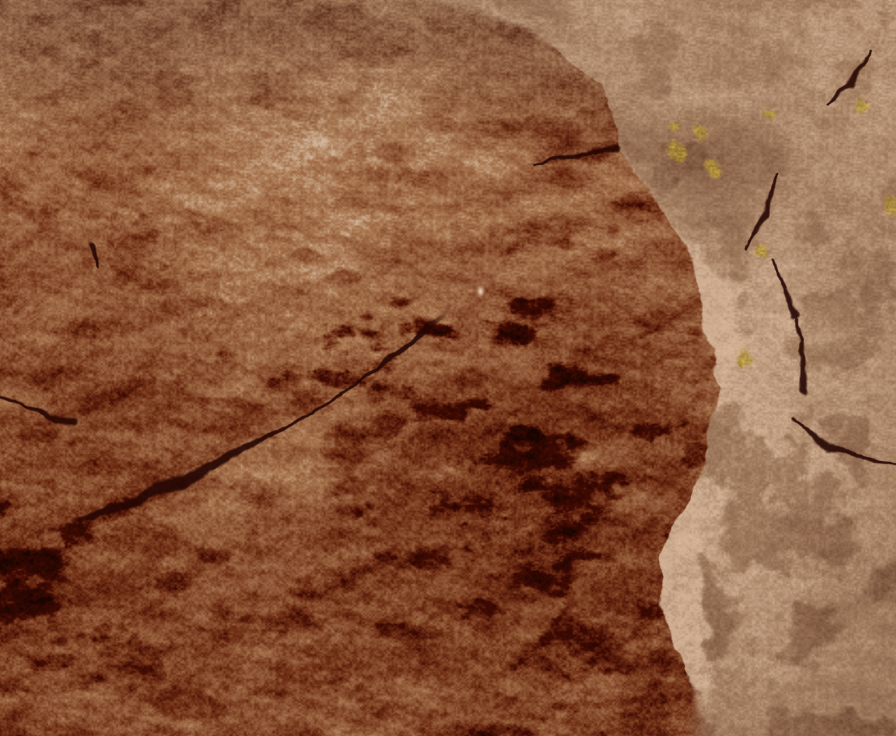
This texture is drawn by a Shadertoy shader. Its source:

```glsl
// Weathered rust-brown rock face broken along a ragged edge against pale lichened stone.
#define PIT vec3(0.25, 0.04, 0.01)
#define RUST vec3(0.43, 0.18, 0.08)
#define OCHRE vec3(0.56, 0.34, 0.21)
#define SAND vec3(0.67, 0.48, 0.33)
#define PALE vec3(0.79, 0.67, 0.56)
#define CRACK vec3(0.14, 0.02, 0.01)
#define LICHEN vec3(0.70, 0.58, 0.20)
#define RELIEF 4.5
#define GRAIN 1.0
#define RAGGED 0.022

// Outline of the break, top to bottom
const vec2 EDGE[16] = vec2[16](
  vec2(0.59, 1.0), vec2(0.72, 0.96), vec2(0.815, 0.886), vec2(0.834, 0.842),
  vec2(0.84, 0.794), vec2(0.886, 0.731), vec2(0.934, 0.668), vec2(0.95, 0.6),
  vec2(0.957, 0.549), vec2(0.976, 0.525), vec2(0.973, 0.446), vec2(0.957, 0.367),
  vec2(0.894, 0.241), vec2(0.902, 0.177), vec2(0.915, 0.114), vec2(0.949, 0.066));

// Short cracks, from thick end to thin end
const vec4 CRACKS[11] = vec4[11](
  vec4(1.155, 0.885, 1.179, 0.934), vec4(1.155, 0.885, 1.125, 0.858),
  vec4(1.038, 0.705, 1.057, 0.763), vec4(1.038, 0.705, 1.013, 0.66),
  vec4(1.084, 0.573, 1.052, 0.644), vec4(1.092, 0.47, 1.084, 0.573),
  vec4(1.131, 0.391, 1.215, 0.367), vec4(1.131, 0.391, 1.075, 0.43),
  vec4(0.835, 0.802, 0.728, 0.778), vec4(0.125, 0.664, 0.135, 0.636),
  vec4(0.1, 0.425, 0.0, 0.462));

// Lichen spots: centre and radius
const vec3 SPOTS[9] = vec3[9](
  vec3(0.915, 0.79, 0.013), vec3(0.953, 0.817, 0.011), vec3(0.918, 0.826, 0.009),
  vec3(0.973, 0.772, 0.010), vec3(1.044, 0.847, 0.010), vec3(1.04, 0.655, 0.014),
  vec3(1.015, 0.508, 0.012), vec3(1.171, 0.862, 0.010), vec3(1.208, 0.723, 0.011));

float hash(vec2 p) { return fract(sin(dot(p, vec2(127.1, 311.7))) * 43758.5453); }

float noise(vec2 p) {
  vec2 i = floor(p), f = fract(p);
  f = f * f * (3.0 - 2.0 * f);
  return mix(mix(hash(i), hash(i + vec2(1, 0)), f.x),
             mix(hash(i + vec2(0, 1)), hash(i + vec2(1, 1)), f.x), f.y);
}

float fbm(vec2 p) {
  float sum = 0.0, amp = 0.52;
  for (int i = 0; i < 5; i++) {
    sum += amp * noise(p);
    p = mat2(1.6, 1.2, -1.2, 1.6) * p + 7.3;
    amp *= 0.5;
  }
  return sum;
}

float blob(vec2 p, vec2 centre, vec2 radius) {
  vec2 d = (p - centre) / radius;
  return exp(-dot(d, d));
}

float edgeX(float y) {
  float x = EDGE[0].x;
  for (int i = 0; i < 15; i++)
    x = mix(x, EDGE[i + 1].x, clamp((EDGE[i].y - y) / (EDGE[i].y - EDGE[i + 1].y), 0.0, 1.0));
  return x;
}

vec3 rockRamp(float t) {
  vec3 c = mix(PIT, RUST, clamp(t, 0.0, 1.0));
  c = mix(c, OCHRE, clamp(t - 1.0, 0.0, 1.0));
  c = mix(c, SAND, clamp(t - 2.0, 0.0, 1.0));
  c = mix(c, PALE, clamp(t - 3.0, 0.0, 1.0));
  return c * clamp(1.0 + 0.4 * t, 0.4, 1.0) * (1.0 + 0.12 * max(t - 4.0, 0.0));
}

float relief(vec2 p) { return fbm(mat2(0.95, 0.3, -0.3, 0.95) * p * vec2(15, 24)); }

float crackMask(vec2 p) {
  float mask = 0.0;
  for (int i = 0; i < 11; i++) {
    vec2 a = CRACKS[i].xy, ab = CRACKS[i].zw - a;
    float h = clamp(dot(p - a, ab) / dot(ab, ab), 0.0, 1.0);
    float width = mix(0.006, 0.0008, sqrt(h));
    mask = max(mask, 1.0 - smoothstep(width * 0.5, width + 0.002, length(p - a - ab * h)));
  }
  // Long diagonal fissure, swelling near its lower third
  float u = p.x - 0.095;
  float d = abs(p.y - 0.293 - 0.27 * u - 0.55 * u * u) * 0.88;
  float width = 0.0012 + 0.007 * blob(p, vec2(0.24, p.y), vec2(0.1, 1)) + 0.003 * blob(p, vec2(0.55, p.y), vec2(0.05, 1));
  float span = smoothstep(-0.005, 0.03, u) * (1.0 - smoothstep(0.48, 0.52, u));
  return max(mask, span * (1.0 - smoothstep(width * 0.6, width + 0.002, d)));
}

void mainImage(out vec4 fragColor, in vec2 fragCoord) {
  vec2 p = fragCoord / iResolution.y;
  vec2 wobble = vec2(fbm(p * 28.0), fbm(p * 28.0 + 40.0)) - 0.5;
  float broad = fbm(p * 6.0 + 3.0) - 0.5, mottle = fbm(p * 19.0 + 11.0);
  float grain = (noise(p * 210.0) + noise(p * 390.0) - 1.0) * GRAIN;
  vec2 light = vec2(-0.002, 0.004);
  float shade = (relief(p - light) - relief(p + light)) * RELIEF;

  // Rust face: broad light and dark areas, then pits
  float face = 1.75 + 0.55 * smoothstep(0.45, 0.9, p.y) + 1.6 * broad;
  face += 0.7 * blob(p, vec2(0.33, 0.64), vec2(0.27, 0.16)) + 0.5 * blob(p, vec2(0.5, 0.82), vec2(0.2, 0.1));
  face += 0.6 * blob(p, vec2(0.38, 0.37), vec2(0.12, 0.07)) + 0.35 * blob(p, vec2(0.3, 0.12), vec2(0.2, 0.15));
  face -= 0.65 * blob(p, vec2(0.8, 0.32), vec2(0.28, 0.3)) + 0.6 * blob(p, vec2(0.02, 0.22), vec2(0.13, 0.08));
  float pitting = 0.35 + 0.9 * blob(p, vec2(0.57, 0.53), vec2(0.2, 0.06)) + 0.8 * blob(p, vec2(0.36, 0.53), vec2(0.11, 0.04));
  pitting += 0.6 * blob(p, vec2(0.75, 0.4), vec2(0.25, 0.3)) + 0.7 * blob(p, vec2(0.05, 0.25), vec2(0.15, 0.12));
  face -= 2.0 * pitting * smoothstep(0.54, 0.72, fbm(p * vec2(17, 29) + 60.0));
  vec3 rust = rockRamp(face + shade * mix(1.1, 0.6, smoothstep(0.7, 1.0, p.y)) + 0.8 * grain);
  float haze = 0.35 * smoothstep(0.75, 1.0, p.y);
  rust = mix(rust, vec3(dot(rust, vec3(0.4, 0.4, 0.2))) * vec3(1.15, 0.95, 0.8), haze);

  // Pale stone: grey patch, mottling and freshly broken rim
  float side = p.x - edgeX(p.y) + RAGGED * wobble.x;
  float stone = 3.4 + 1.4 * broad - 0.9 * blob(p, vec2(0.97, 0.76), vec2(0.1, 0.085));
  stone += 0.5 * blob(p, vec2(0.93, 0.865), vec2(0.12, 0.02)) - 0.3 * smoothstep(1.05, 1.22, p.x);
  stone -= 0.9 * smoothstep(0.5, 0.64, mottle) * mix(1.0, 0.5, smoothstep(0.3, 0.8, p.y));
  float rimWidth = 0.04 * blob(p, vec2(p.x, 0.58), vec2(1, 0.09)) + 0.06 * blob(p, vec2(p.x, 0.2), vec2(1, 0.12));
  float rim = (1.0 - smoothstep(-0.006, 0.008, side - rimWidth + 0.04 * wobble.y)) * smoothstep(0.004, 0.02, rimWidth);
  stone = mix(stone, 4.1, 0.85 * rim);
  vec3 pale = rockRamp(stone + 0.35 * shade + 0.5 * grain);
  pale = mix(pale, vec3(dot(pale, vec3(0.35, 0.45, 0.2))) * vec3(1.18, 0.97, 0.81), 0.5);
  for (int i = 0; i < 9; i++) {
    float d = length(p - SPOTS[i].xy + 0.035 * wobble) - SPOTS[i].z;
    pale = mix(pale, LICHEN * (1.0 + 0.25 * grain), 0.75 * (1.0 - smoothstep(-0.006, 0.003, d)));
  }

  // Join the two, softer at the top and bottom, then cut the cracks
  float soft = 0.002 + 0.025 * smoothstep(0.92, 1.0, p.y) + 0.02 * (1.0 - smoothstep(0.0, 0.09, p.y));
  vec3 col = mix(rust, pale, smoothstep(-soft, soft, side));
  col = mix(col, CRACK, 0.9 * crackMask(p + 0.016 * wobble));
  col = mix(col, vec3(0.9, 0.8, 0.7), blob(p, vec2(0.653, 0.604), vec2(0.004, 0.006)));
  fragColor = vec4(clamp(col, 0.0, 1.0), 1.0);
}
```
